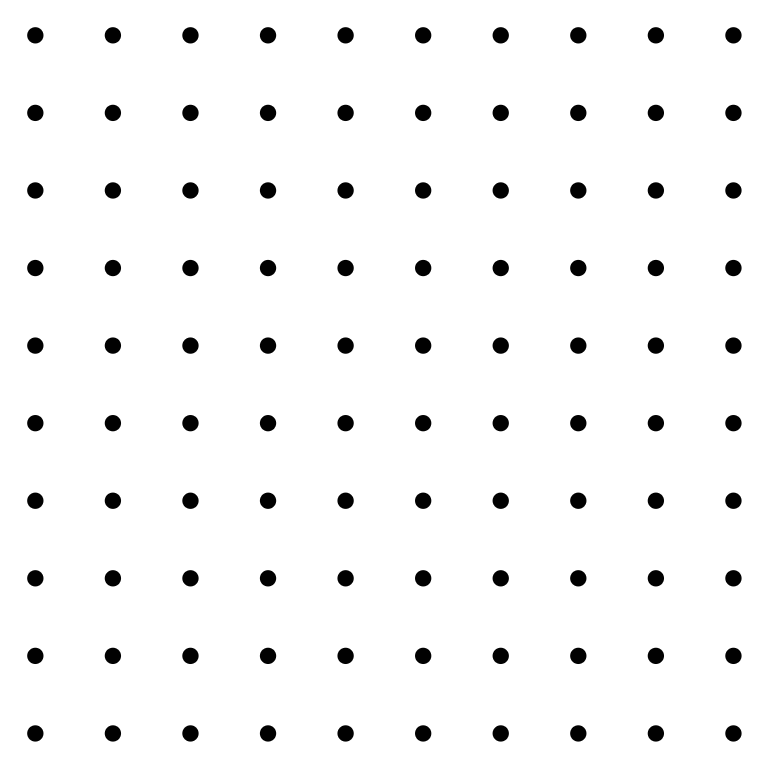
A Shadertoy shader for this pattern:

```glsl
// A ten by ten grid of small black dots on white.
// Each point is folded into its nearest grid cell, where the distance
// to one circle gives the dot and its smooth edge.

// Signed distance to the nearest dot of a square grid centred on zero.
float dotGridDistance(vec2 p, float spacing, float radius) {
    vec2 cell = clamp(floor(p / spacing), -5.0, 4.0) + 0.5;
    return length(p - cell * spacing) - radius;
}

void mainImage(out vec4 fragColor, in vec2 fragCoord) {
    // Canvas units: the shorter side is one unit long
    float side = min(iResolution.x, iResolution.y);
    vec2 p = (fragCoord - 0.5 * iResolution.xy) / side;

    // The grid sits slightly right of and below the centre
    float dist = dotGridDistance(p - vec2(0.0005, -0.0005), 0.101, 0.0106);

    // Blend across one pixel at the dot edge
    float ink = clamp(0.5 - dist * side, 0.0, 1.0);
    vec3 color = mix(vec3(1.0), vec3(0.005), ink);
    fragColor = vec4(color, 1.0);
}
```
